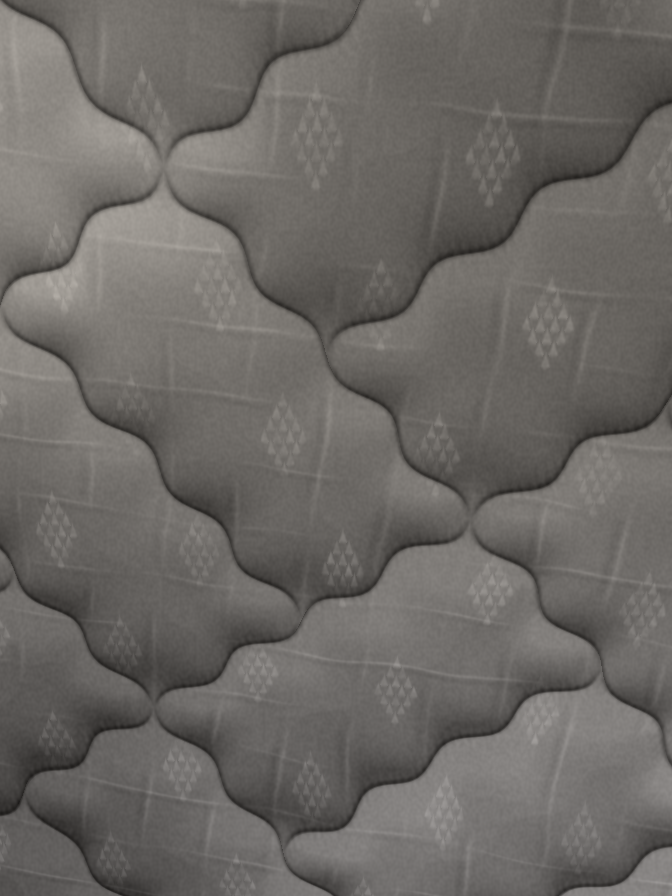
A Shadertoy shader for this texture:

```glsl
// Quilted grey mattress cloth: wavy basket-weave seams, woven diamonds and creases, seen at a slant.
#define ORIGIN vec2(0.183, 0.188)     // seam crossing, measured from the top left
#define AXIS_DOWN vec2(0.190, 0.2167) // one quilt unit down to the right
#define AXIS_UP vec2(0.197, -0.1646)  // one quilt unit up to the right
#define TILT vec2(0.0546, -0.0806)    // perspective along both axes
#define WAVE 0.043                    // seam wave amplitude
#define PUFF 6.5                      // steepness of the padding at seams
#define RELIEF 0.0165                 // strength of the relief shading
#define SEAM_WIDTH 0.016
#define STITCHES 22.0                 // stitches per quilt unit
#define DIAMOND vec2(0.165, 0.33)     // half size of a woven diamond
#define CREASE 0.055                  // brightness of the woven ridges
#define GRAIN 0.028

const float TAU = 6.2831853;

vec2 hashGradient(vec2 cell) {
    vec3 h = fract(vec3(cell.xyx) * vec3(0.1031, 0.1030, 0.0973));
    h += dot(h, h.yzx + 33.33);
    float angle = TAU * fract((h.x + h.y) * h.z);
    return vec2(cos(angle), sin(angle));
}

float gradientNoise(vec2 p) {
    vec2 i = floor(p), f = p - i;
    vec2 s = f * f * f * (f * (f * 6.0 - 15.0) + 10.0);
    vec2 k = vec2(0.0, 1.0);
    float a = dot(hashGradient(i), f);
    float b = dot(hashGradient(i + k.yx), f - k.yx);
    float c = dot(hashGradient(i + k.xy), f - k.xy);
    float d = dot(hashGradient(i + 1.0), f - 1.0);
    return mix(mix(a, b, s.x), mix(c, d, s.x), s.y);
}

// Canvas to flat cloth, undoing the perspective
vec2 toCloth(vec2 p) {
    vec2 d = p - ORIGIN;
    return inverse(mat2(AXIS_DOWN - TILT.x * d, AXIS_UP - TILT.y * d)) * d;
}

// Cloth with the seam waves straightened
vec2 straighten(vec2 c) {
    return c + WAVE * sin(2.0 * TAU * c.yx);
}

// Distances to the seams of a 2x2 block, split one way or the other in turn
vec2 seamDistance(vec2 q) {
    vec2 block = floor(q / 2.0);
    vec2 size = mod(block.x + block.y, 2.0) < 0.5 ? vec2(1.0, 2.0) : vec2(2.0, 1.0);
    vec2 local = mod(q, size);
    return min(local, size - local);
}

float padding(vec2 p) {
    vec2 rise = 1.0 - exp(-PUFF * seamDistance(straighten(toCloth(p))));
    return rise.x * rise.y;
}

float ridge(float x, float width) {
    float d = (fract(x) - 0.5) / width;
    return exp(-d * d);
}

// Rhombic field of small raised triangles
float wovenDiamond(vec2 f) {
    vec2 cell = floor(f + 0.5), d = f - cell;
    d = vec2(d.x + 0.4 * d.y, d.y + 0.12 * d.x) / DIAMOND;
    float inside = 1.0 - smoothstep(0.88, 1.06, abs(d.x) + abs(d.y));
    vec2 r = fract(vec2(d.x + d.y, d.x - d.y) * 2.0) - 0.5;
    float across = abs(r.x + r.y), down = r.x - r.y;
    float triangle = 1.0 - smoothstep(-0.15, 0.35, max(across + 0.6 * (0.3 - down) - 0.55, down - 0.3));
    float wear = 0.8 + 0.7 * gradientNoise(cell * 0.73 + 4.3);
    float patchy = 0.85 + 0.8 * gradientNoise(f * 9.0);
    return inside * wear * (0.012 + 0.085 * triangle * patchy);
}

// Raised threads with a shadow beside them, fading in and out
float creases(vec2 f) {
    vec2 c = 2.0 * vec2(f.x + 0.5 * f.y, f.y) + 0.12 * gradientNoise(f * 1.6);
    float fadeX = smoothstep(-0.25, 0.4, gradientNoise(f * 1.4 + 7.1));
    float fadeY = smoothstep(-0.25, 0.4, gradientNoise(f * 1.2 + 19.7));
    float upright = ridge(c.x, 0.035) - 0.55 * ridge(c.x + 0.11, 0.06);
    float level = ridge(c.y, 0.03) - 0.5 * ridge(c.y - 0.09, 0.05);
    return upright * fadeX + level * fadeY;
}

// Uneven room light: bright upper left, dim lower left corner
float roomLight(vec2 uv) {
    vec2 glow = (uv - vec2(0.04, 0.8)) * vec2(2.9, 4.0);
    vec2 corner = uv * vec2(2.4, 2.8);
    vec2 lower = (uv - vec2(0.85, 0.08)) * vec2(1.8, 2.6);
    return 0.405 + 0.15 * exp(-dot(glow, glow)) - 0.09 * exp(-dot(corner, corner))
         + 0.06 * exp(-dot(lower, lower)) - 0.035 * uv.x * uv.y;
}

void mainImage(out vec4 fragColor, in vec2 fragCoord) {
    vec2 uv = fragCoord / iResolution.xy;
    vec2 p = vec2(uv.x * 0.75, 1.0 - uv.y);

    // Slight sag at the bottom and hand-sewn wander
    vec2 bent = p - vec2(0.0, 0.026 * smoothstep(0.8, 1.0, p.y));
    bent += 0.004 * vec2(gradientNoise(p * 9.0), gradientNoise(p * 9.0 + 31.0));
    vec2 cloth = toCloth(bent);
    vec2 quilt = straighten(cloth);
    vec2 edge = seamDistance(quilt);
    float seam = min(edge.x, edge.y);
    float knot = exp(-dot(edge, edge) / 0.0036);

    // Padding lit from above
    const float STEP = 0.004;
    float slope = (padding(bent + STEP * vec2(-0.1, -1.0)) - padding(bent)) / STEP;
    float light = roomLight(uv) * (1.0 - RELIEF * clamp(slope, -9.0, 22.0));
    light *= 1.0 + 0.08 * gradientNoise(p * 7.0 + 3.0);

    // Woven pattern, following the cloth
    vec2 weave = inverse(mat2(0.4645, 0.495, 0.693, -0.243)) * (cloth - vec2(1.897, -0.659));
    float flatness = smoothstep(0.0, 0.15, seam);
    light += (wovenDiamond(weave) + CREASE * creases(weave)) * (0.35 + 0.65 * flatness);

    // Sunken seams, puckered stitches and paler pinched crossings
    vec2 stitch = sin(TAU * STITCHES * quilt.yx) * exp(-edge / 0.045);
    light += (0.02 * stitch.x + 0.008 * stitch.y) * (1.0 - knot);
    light *= 1.0 - 0.34 * (1.0 - 0.7 * knot) * exp(-seam * seam / (SEAM_WIDTH * SEAM_WIDTH));

    // Fine fibres and warm shadows
    light += GRAIN * (gradientNoise(p * vec2(260.0, 210.0)) + 0.7 * gradientNoise(p * 110.0));
    vec3 tint = mix(vec3(1.0, 0.99, 0.99), vec3(1.015, 0.995, 0.965), smoothstep(0.0, 0.7, uv.y));
    vec3 color = light * tint + vec3(0.004, -0.002, -0.008);
    fragColor = vec4(clamp(color, 0.0, 1.0), 1.0);
}
```
